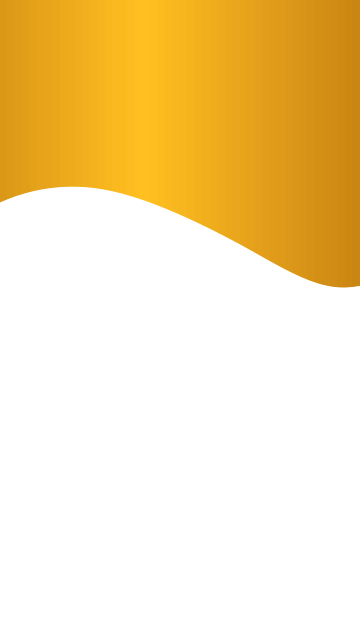
Reproduce this background procedurally as a WebGL 2 fragment shader.

```glsl
#version 300 es
precision highp float;
// Draws a banded golden header with a flowing wave edge above a white page.
uniform vec2 u_resolution;
out vec4 outColor;

const int KNOTS = 7;
const vec3 WHITE = vec3(1.0);
const vec3 AMBER = vec3(0.855, 0.59, 0.09);
const vec3 HONEY = vec3(0.935, 0.675, 0.115);
const vec3 BRIGHT_GOLD = vec3(1.0, 0.75, 0.125);
const vec3 DEEP_GOLD = vec3(0.905, 0.637, 0.106);
const vec3 BRONZE = vec3(0.79, 0.52, 0.07);

// Each knot of the wave holds position, height and slope.
const vec3 WAVE[KNOTS] = vec3[KNOTS](
    vec3(0.0, 0.6836, 0.253),
    vec3(0.2037, 0.7083, 0.0),
    vec3(0.4884, 0.6673, -0.242),
    vec3(0.6667, 0.6181, -0.304),
    vec3(0.787, 0.5807, -0.293),
    vec3(0.9537, 0.5508, 0.0),
    vec3(1.0, 0.5534, 0.101)
);

// Cubic Hermite span: x = height, y = slope.
vec2 hermite(vec3 a, vec3 b, float x) {
    float span = b.x - a.x;
    float t = (x - a.x) / span;
    float rise = b.y - a.y;
    float c1 = a.z * span;
    float c2 = 3.0 * rise - (2.0 * a.z + b.z) * span;
    float c3 = (a.z + b.z) * span - 2.0 * rise;
    float height = a.y + t * (c1 + t * (c2 + t * c3));
    float slope = (c1 + t * (2.0 * c2 + 3.0 * t * c3)) / span;
    return vec2(height, slope);
}

vec2 waveEdge(float x) {
    vec2 edge = hermite(WAVE[0], WAVE[1], x);
    for (int i = 1; i < KNOTS - 1; i++) {
        if (x >= WAVE[i].x) edge = hermite(WAVE[i], WAVE[i + 1], x);
    }
    return edge;
}

float ramp(float a, float b, float x) {
    return clamp((x - a) / (b - a), 0.0, 1.0);
}

// Horizontal metallic gradient.
vec3 goldGradient(float x) {
    vec3 color = mix(AMBER, HONEY, ramp(0.0, 0.2, x));
    color = mix(color, BRIGHT_GOLD, ramp(0.2, 0.385, x));
    color = mix(color, DEEP_GOLD, ramp(0.415, 0.69, x));
    return mix(color, BRONZE, ramp(0.69, 1.0, x));
}

// Snaps a coordinate to the centre of its vertical band.
float bandCentre(float x, float count) {
    return (floor(x * count) + 0.5) / count;
}

void main() {
    vec2 uv = gl_FragCoord.xy / u_resolution;
    vec2 edge = waveEdge(uv.x);

    // Distance to the edge in canvas heights, corrected for slope.
    float slope = edge.y * u_resolution.y / u_resolution.x;
    float dist = (uv.y - edge.x) / sqrt(1.0 + slope * slope);
    float softness = 0.6 / u_resolution.y;
    float coverage = smoothstep(-softness, softness, dist);

    vec3 gold = goldGradient(bandCentre(uv.x, 48.0));
    outColor = vec4(mix(WHITE, gold, coverage), 1.0);
}
```
